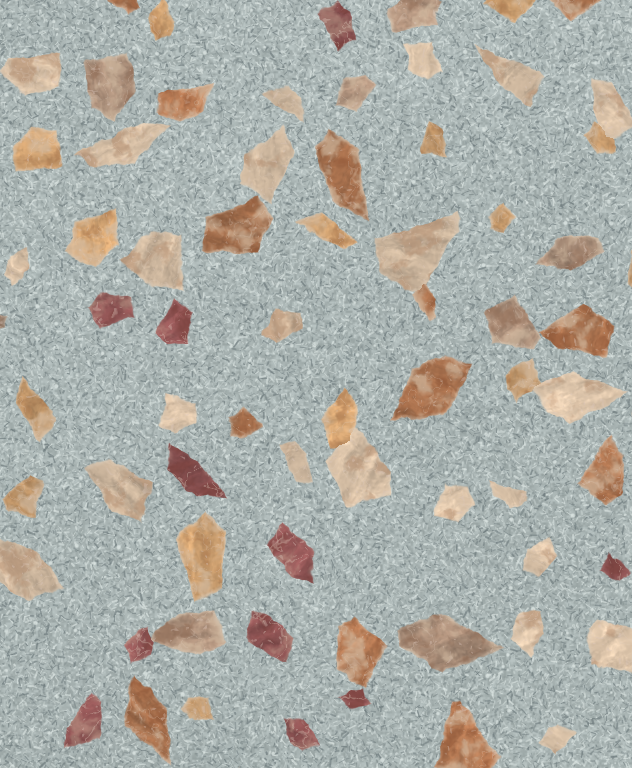
A Shadertoy shader for this texture:

```glsl
// Terrazzo slab: angular marble chips set in a grey-green cement full of tiny flakes.
// Chips are random convex polygons, one per jittered cell, with ragged edges and
// mottled, banded interiors; the cement is layered short strokes over soft noise.

#define CHIP_CELL 0.105
#define CHIP_MIN 0.016
#define CHIP_MAX 0.050
#define CHIP_SHARE 0.89
#define EDGE_ROUGHNESS 0.011
#define FLAKE_CELL 0.0072
#define FLAKE_CONTRAST 0.72
#define CEMENT vec3(0.662, 0.706, 0.702)
#define FLAKE_LIGHT vec3(0.86, 0.895, 0.885)
#define FLAKE_DARK vec3(0.43, 0.48, 0.49)
#define CREAM vec3(0.83, 0.74, 0.64)

const float TAU = 6.2832;

vec3 hash3(vec2 p) {
    vec3 q = fract(p.xyx * vec3(0.1031, 0.1030, 0.0973));
    q += dot(q, q.yxz + 33.33);
    return fract((q.xxy + q.yzz) * q.zyx);
}

float noise(vec2 p) {
    vec2 i = floor(p), f = fract(p);
    f = f * f * (3.0 - 2.0 * f);
    float low = mix(hash3(i).x, hash3(i + vec2(1, 0)).x, f.x);
    float high = mix(hash3(i + vec2(0, 1)).x, hash3(i + vec2(1, 1)).x, f.x);
    return mix(low, high, f.y);
}

float fbm(vec2 p) {
    float sum = 0.0, amp = 0.53;
    for (int i = 0; i < 4; i++) {
        sum += amp * noise(p);
        p = mat2(1.6, 1.2, -1.2, 1.6) * p + 7.3;
        amp *= 0.5;
    }
    return sum;
}

vec2 rotate(vec2 p, float a) {
    float c = cos(a), s = sin(a);
    return vec2(c * p.x + s * p.y, c * p.y - s * p.x);
}

// Short strokes, light or dark, one per cell
vec3 addFlakes(vec3 col, vec2 uv, float layer, float px) {
    float cell = FLAKE_CELL * (1.0 + 0.22 * layer);
    vec2 g = rotate(uv, layer * 0.9 + 0.3) / cell + layer * 37.0 + 200.0;
    for (int j = -1; j <= 1; j++)
    for (int i = -1; i <= 1; i++) {
        vec2 id = floor(g) + vec2(i, j);
        vec3 h = hash3(id), k = hash3(id + 91.7);
        vec2 p = rotate((g - id - h.xy) * cell, h.z * TAU);
        float halfLength = cell * mix(0.08, 0.42, k.x);
        p.x -= clamp(p.x, -halfLength, halfLength);
        float d = length(p) - mix(0.0004, 0.0013, k.y * k.y);
        float cover = 1.0 - smoothstep(-0.6 * px, 0.7 * px, d);
        vec3 tint = k.z < 0.54 ? FLAKE_LIGHT : FLAKE_DARK;
        col = mix(col, tint, cover * FLAKE_CONTRAST * mix(0.3, 1.0, fract(k.z * 17.0)));
    }
    return col;
}

vec3 cement(vec2 uv, float px) {
    vec3 col = CEMENT + 0.045 * (fbm(uv * 3.0) - 0.5) + 0.015 * (uv.y - 0.5);
    col += 0.13 * (noise(uv * 330.0) - 0.5);
    for (int i = 0; i < 3; i++) col = addFlakes(col, uv, float(i), px);
    // Sparse pale grit
    vec2 g = uv / 0.028, id = floor(g);
    vec3 h = hash3(id + 400.0);
    float d = length(g - id - 0.2 - 0.6 * h.xy) * 0.028 - 0.0028 * h.z * h.z;
    return mix(col, FLAKE_LIGHT, 0.8 * (1.0 - smoothstep(-px, px, d)));
}

// Signed distance to an irregular five-sided chip
float chipShape(vec2 p, vec2 id, float radius) {
    float d = -1.0;
    for (int i = 0; i < 5; i++) {
        vec3 h = hash3(id + float(i) * 13.1 + 50.0);
        float a = (float(i) + 0.75 * (h.x - 0.5)) * TAU / 5.0;
        d = max(d, dot(p, vec2(cos(a), sin(a))) - radius * mix(0.52, 1.0, h.y));
    }
    return d;
}

vec3 chipColor(vec2 p, vec2 id, float d, float kind) {
    vec3 h = hash3(id + 71.0);
    bool red = kind < 0.22;
    bool black = kind > 0.985;
    vec3 base = red ? vec3(0.56, 0.33, 0.33)
        : kind < 0.50 ? CREAM
        : kind < 0.70 ? vec3(0.77, 0.60, 0.42)
        : kind < 0.80 ? vec3(0.67, 0.45, 0.31)
        : black ? vec3(0.15, 0.18, 0.19) : vec3(0.66, 0.55, 0.47);
    vec2 q = p + id * 3.7;
    float cloud = fbm(q * 45.0);
    float band = fbm(rotate(q, h.x * TAU) * vec2(18.0, 90.0));
    float grain = noise(q * 300.0);
    vec3 col = base * (0.93 + 0.14 * h.y);
    col *= 1.0 + 0.45 * (band - 0.5) + 0.10 * (grain - 0.5);
    col = mix(col, black ? base : CREAM, (red ? 0.35 : 0.65) * smoothstep(0.48, 0.75, cloud));
    col = mix(col, base * vec3(0.85, 0.76, 0.70), 0.6 * smoothstep(0.46, 0.25, cloud));
    // Thin veins, fine speckles and a worn pale rim
    float vein = 1.0 - smoothstep(0.0, 0.022, abs(fbm(q * 32.0 + 9.0) - 0.5));
    col = mix(col, vec3(0.87, 0.80, 0.74), vein * (red ? 0.34 : black ? 0.15 : 0.22));
    col = mix(col, vec3(0.86, 0.78, 0.74), 0.35 * smoothstep(0.80, 0.95, noise(q * 220.0)));
    float rim = smoothstep(-0.005, 0.0, d) * smoothstep(0.35, 0.65, cloud + 0.1);
    return mix(col, vec3(0.86, 0.81, 0.74), rim * (red || black ? 0.12 : 0.45));
}

void mainImage(out vec4 fragColor, in vec2 fragCoord) {
    float px = 1.0 / iResolution.y;
    vec2 uv = fragCoord * px;
    vec2 ragged = vec2(fbm(uv * 55.0), fbm(uv * 55.0 + 31.0)) - 0.5;
    vec2 place = uv + EDGE_ROUGHNESS * ragged;
    vec2 g = place / CHIP_CELL + 20.0;

    // Nearest chip among the neighbouring cells
    float nearest = 1.0, kind = 0.0;
    vec2 chipId = vec2(0), chipPos = vec2(0);
    for (int j = -1; j <= 1; j++)
    for (int i = -1; i <= 1; i++) {
        float row = floor(g.y) + float(j);
        float shift = hash3(vec2(row, 5.0)).x;
        vec2 id = vec2(floor(g.x - shift) + float(i), row);
        vec3 h = hash3(id), k = hash3(id + 23.0);
        if (k.x > CHIP_SHARE) continue;
        float radius = mix(CHIP_MIN, CHIP_MAX, h.z) * (k.y < 0.22 ? 0.76 : 1.0);
        vec2 centre = 0.5 + (h.xy - 0.5) * (1.0 - 1.4 * radius / CHIP_CELL);
        vec2 p = (g - id - vec2(shift, 0) - centre) * CHIP_CELL;
        p = rotate(p, k.z * TAU);
        float stretch = 1.0 + 0.45 * fract(k.z * 29.0);
        float d = chipShape(p * vec2(1.0 / stretch, stretch), id, radius);
        if (d < nearest) {
            nearest = d; kind = k.y; chipId = id; chipPos = p;
        }
    }

    vec3 col = cement(uv, px);
    float cover = 1.0 - smoothstep(-px, px, nearest);
    col = mix(col, chipColor(chipPos, chipId, nearest, kind), cover);
    fragColor = vec4(clamp(col, 0.0, 1.0), 1.0);
}
```
